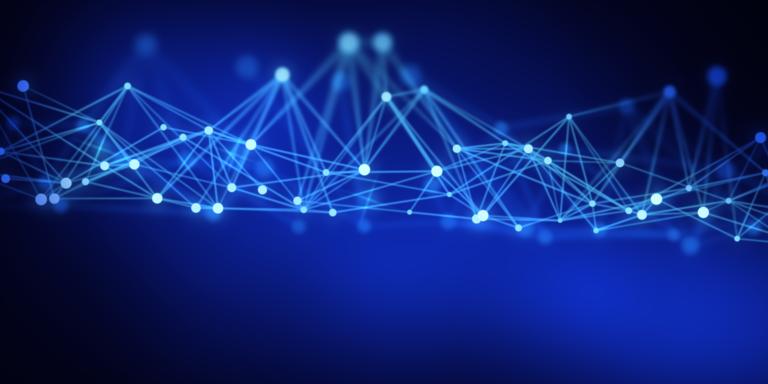
Reproduce this background procedurally as a Shadertoy shader.

```glsl
// A glowing web of linked nodes drifting across a deep blue, unevenly lit haze.
// Nodes are ordered along x and linked to a few hashed successors; those far
// from the central band go out of focus. A softer, fainter web lies behind.

float hash(vec2 v) {
    return fract(sin(dot(v, vec2(127.1, 311.7))) * 43758.545);
}

float glow(vec2 p, vec2 centre, vec2 size) {
    vec2 q = (p - centre) / size;
    return exp(-dot(q, q));
}

// Smooth value noise
float noise(vec2 p) {
    vec2 i = floor(p), f = fract(p);
    f = f * f * (3.0 - 2.0 * f);
    return mix(mix(hash(i), hash(i + vec2(1, 0)), f.x),
               mix(hash(i + vec2(0, 1)), hash(i + vec2(1, 1)), f.x), f.y);
}

// Position in xy, blur radius in z
vec3 node(float i, float count, float spread, float softness, float seed) {
    float x = -0.1 + 2.2 * (i + 0.9 * hash(vec2(i, seed))) / count;
    float s = 2.0 * fract(i * 0.618 + 0.45 * hash(vec2(seed, i + 7.0))) - 1.0;
    float offset = spread * (0.2 * s + 0.16 * pow(s, 5.0));
    float blur = softness + 0.017 * smoothstep(0.17, 0.36, abs(offset));
    return vec3(x, 0.6 - 0.06 * x + offset, blur);
}

// Light of links and halos in x, node coverage in y, node whiteness in z
vec3 network(vec2 p, float count, float reach, float spread, float softness, float seed) {
    float thin = max(0.0028, 0.6 / iResolution.y);
    vec3 light = vec3(0);
    for (float i = 0.0; i < count; i++) {
        vec3 a = node(i, count, spread, softness, seed);

        // Node disc and halo
        float size = hash(vec2(i + 3.0, seed + 5.0));
        float d = length(p - a.xy);
        float radius = mix(0.006, 0.0155, size) + 0.8 * a.z;
        float edge = thin + 0.75 * a.z;
        float disc = (1.0 - smoothstep(radius - edge, radius + edge, d)) / (1.0 + 45.0 * a.z);
        light.x += 0.3 * size * exp(-d * d / 0.0011);
        light.y = max(light.y, disc);
        light.z = max(light.z, disc * (0.35 + 0.65 * size));

        // Links to following nodes
        for (float k = 1.0; k <= reach; k++) {
            float pick = hash(vec2(i * 1.7 + seed, k * 3.1));
            if (pick > 0.36) continue;
            vec3 b = node(i + k, count, spread, softness, seed);
            if (p.x < a.x - 0.07 || p.x > b.x + 0.07) continue;
            vec2 ab = b.xy - a.xy, ap = p - a.xy;
            if (length(ab) > 0.46 * spread) continue;
            float h = clamp(dot(ap, ab) / dot(ab, ab), 0.0, 1.0);
            float width = thin + 0.8 * mix(a.z, b.z, h);
            float gap = length(ap - h * ab) / width;
            light.x += (0.45 + 1.6 * pick) * pow(thin / width, 0.65) * exp(-gap * gap);
        }
    }
    return light;
}

void mainImage(out vec4 fragColor, in vec2 fragCoord) {
    vec2 p = fragCoord / iResolution.xy * vec2(2, 1);

    // Uneven blue haze
    float haze = 0.05
        + 0.58 * glow(p, vec2(1.0, 0.36), vec2(0.64, 0.34))
        + 0.50 * glow(p, vec2(0.48, 0.72), vec2(0.34, 0.30))
        + 0.64 * glow(p, vec2(1.85, 0.18), vec2(0.50, 0.28))
        + 0.24 * glow(p, vec2(1.15, 0.80), vec2(0.45, 0.30));
    haze *= 0.88 + 0.24 * noise(p * 4.0 + 2.0);
    float lit = smoothstep(0.06, 0.42, haze);
    vec3 col = vec3(0.075 * haze, 0.26 * pow(haze, 1.3), haze);

    // Defocused web behind
    vec3 far = network(p, 28.0, 5.0, 1.35, 0.011, 4.0);
    col += mix(vec3(0.01, 0.03, 0.16), vec3(0.04, 0.17, 0.27), lit) * (1.0 - exp(-far.x));
    col = mix(col, mix(vec3(0.03, 0.14, 0.65), vec3(0.15, 0.52, 0.95), lit), 0.55 * far.y);

    // Small soft flares with thin crossed rays
    for (float j = 0.0; j < 3.0; j++) {
        vec2 q = p - vec2(0.26 + 0.35 * j, 0.64 - 0.17 * hash(vec2(j, 2.0)));
        q = mat2(0.94, 0.34, -0.34, 0.94) * q;
        float rays = glow(q, vec2(0), vec2(0.05, 0.004)) + glow(q, vec2(0), vec2(0.004, 0.05));
        col += vec3(0.10, 0.32, 0.28) * (0.7 * glow(q, vec2(0), vec2(0.032)) + 0.5 * rays);
    }

    // Focused web in front
    vec3 near = network(p, 60.0, 9.0, 1.0, 0.0, 11.0);
    col += mix(vec3(0.03, 0.11, 0.45), vec3(0.24, 0.60, 0.48), lit) * (1.0 - exp(-near.x));
    vec3 pale = mix(vec3(0.25, 0.75, 1.0), vec3(0.82, 1.0, 1.0), near.z);
    col = mix(col, mix(vec3(0.06, 0.25, 0.85), pale, lit), near.y);

    fragColor = vec4(clamp(col, 0.0, 1.0), 1.0);
}
```
